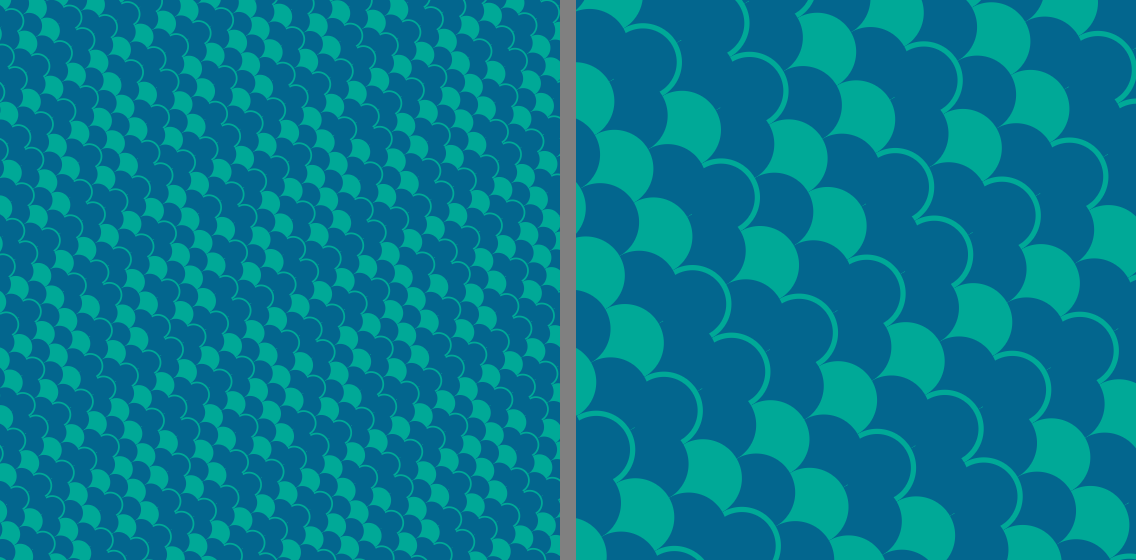
Left, the full canvas; right, a detail of the centre.
A WebGL 1 fragment shader for this pattern:

```glsl
precision highp float;
// Overlapping round fish scales in rows, the whole grid turned by 30 degrees.
// Every second row is plain dark; the rows between mix filled and outlined
// scales by a rule that repeats every six columns and six rows.

uniform vec2 u_resolution;

// 1.0 where the scale at integer (column, row) is filled, 0.0 where outlined.
float isFilled(vec2 cell) {
  float column = mod(cell.x, 6.0);
  float row = mod(cell.y, 6.0);
  if (column < 0.5) return 1.0;
  if (column < 1.5) return 1.0 - step(0.5, abs(row - 4.0));
  if (column < 2.5) return step(0.5, row);
  if (column < 4.5) return step(0.5, abs(mod(row + column, 3.0) - 2.0));
  return 0.0;
}

// Antialiased coverage of a disc, given the distance from its centre.
float disc(float dist, float radius, float pixel) {
  return clamp(0.5 + (radius - dist) / pixel, 0.0, 1.0);
}

void main() {
  vec3 deepBlue = vec3(0.012, 0.400, 0.555);
  vec3 teal = vec3(0.000, 0.664, 0.592);

  // Turned grid: x runs along a row of scales, y towards their tips.
  float scalesPerCanvas = 21.524;
  float pixel = scalesPerCanvas / u_resolution.y;
  vec2 uv = gl_FragCoord.xy / u_resolution.y;
  uv.y = 1.0 - uv.y;
  vec2 p = scalesPerCanvas * vec2(dot(uv, vec2(0.5, 0.866025)),
                                  dot(uv, vec2(0.866025, -0.5)));
  p -= vec2(15.92, 3.97);

  // Paint the nearby rows from back to front.
  vec3 color = deepBlue;
  float nearestRow = floor(2.0 * p.y);
  for (int i = 0; i < 4; i++) {
    float row = nearestRow + 2.0 - float(i);
    float isOdd = mod(row, 2.0);
    float shift = 0.5 * isOdd;
    vec2 center = vec2(floor(p.x - shift + 0.5) + shift, 0.5 * row);
    float dist = length(p - center);

    // Outlined scales are a teal disc with a smaller dark disc inside.
    vec3 scaleColor = deepBlue;
    if (isOdd < 0.5) {
      float inside = disc(dist, 0.433, pixel);
      float filled = isFilled(floor(center + 0.5));
      scaleColor = mix(teal, deepBlue, inside * (1.0 - filled));
    }
    color = mix(color, scaleColor, disc(dist, 0.5, pixel));
  }
  gl_FragColor = vec4(color, 1.0);
}
```
